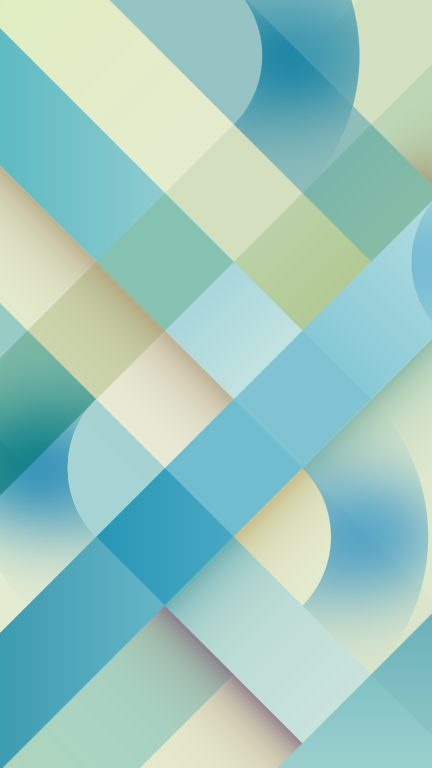
This background is drawn by a Shadertoy shader. Its source:

```glsl
float edge(float d) {
    return clamp(d / fwidth(d) + 0.5, 0.0, 1.0);
}

// Shadow cast onto the positive side of an edge
float shade(float d, float falloff) {
    return edge(d) * exp(-falloff * max(d, 0.0));
}

// Five colours along a strip, split at b = -2, -1, 0 and 1
vec3 strip(float b, vec3 c0, vec3 c1, vec3 c2, vec3 c3, vec3 c4) {
    vec3 c = mix(c0, c1, edge(b + 2.0));
    c = mix(c, c2, edge(b + 1.0));
    c = mix(c, c3, edge(b));
    return mix(c, c4, edge(b - 1.0));
}

// Glow inside a ring of radii 1 and 2, strongest on its horizontal axis
float ringGlow(vec2 q) {
    float r = length(q), t = q.x - q.y;
    float radial = 1.0 - 0.9 * (r - 1.3) * (r - 1.3);
    return exp(-0.9 * t * t) * radial * edge(r - 1.0) * edge(2.0 - r);
}

void mainImage(out vec4 fragColor, in vec2 fragCoord) {
    vec2 p = vec2(fragCoord.x, iResolution.y - fragCoord.y) / iResolution.x;
    // Diagonal grid: a grows down-right, b grows up-right
    float a = (p.x + p.y) * 3.142 - 2.604;
    float b = (p.x - p.y) * 3.142 + 0.204;
    vec3 cream = vec3(0.90, 0.925, 0.82);
    vec3 tan1 = vec3(0.62, 0.54, 0.39);

    // Upper left bands
    vec3 teal = mix(vec3(0.37, 0.73, 0.76), vec3(0.56, 0.80, 0.82), p.x * 2.6);
    vec3 ivory = mix(vec3(0.88, 0.93, 0.76), cream, clamp(p.x + p.y, 0.0, 1.0));
    vec3 col = strip(b, vec3(0.60, 0.80, 0.78), cream, teal, ivory, vec3(0.59, 0.77, 0.77));

    // Green strip
    vec3 green = mix(vec3(0.49, 0.73, 0.65), vec3(0.38, 0.64, 0.60), edge(-3.0 - b));
    col = mix(col, strip(b, green, vec3(0.80, 0.84, 0.68), vec3(0.52, 0.76, 0.70),
        vec3(0.83, 0.875, 0.75), vec3(0.56, 0.74, 0.73)), edge(a));

    // Upper ring
    vec2 q = vec2(a + 1.0, b - 1.0);
    col = mix(col, vec3(0.85, 0.90, 0.78) - 0.02 * edge(a), edge(b - 2.0) * edge(length(q) - 2.0));
    vec3 ringBlue = mix(vec3(0.13, 0.53, 0.65), vec3(0.25, 0.60, 0.69), edge(b - 2.0));
    col = mix(col, ringBlue, ringGlow(q) * edge(b - 1.0) * edge(a + 1.0));

    // Pale and olive strip
    vec3 paleBlue = mix(vec3(0.66, 0.84, 0.86), vec3(0.76, 0.89, 0.88), a - 1.0);
    vec3 olive = mix(vec3(0.73, 0.82, 0.66), vec3(0.70, 0.79, 0.58), a - 1.0);
    vec3 sage = mix(vec3(0.48, 0.71, 0.67), vec3(0.53, 0.74, 0.65), a - 1.0);
    sage = mix(sage, vec3(0.74, 0.84, 0.71), edge(b - 2.0));
    sage = mix(sage, tan1, 0.7 * shade(b - 2.0, 2.5) * smoothstep(1.1, 2.0, a));
    col = mix(col, strip(b, vec3(0.89, 0.92, 0.82), vec3(0.92, 0.925, 0.85),
        paleBlue, olive, sage), edge(a - 1.0));

    // Left disc and ring
    q = vec2(a - 2.0, b + 2.0);
    vec3 leftGlow = mix(vec3(0.08, 0.51, 0.54), vec3(0.23, 0.59, 0.73), edge(a - 1.0));
    col = mix(col, leftGlow, ringGlow(q) * edge(-2.0 - b));
    col = mix(col, vec3(0.65, 0.83, 0.83), edge(1.0 - length(q)) * edge(-2.0 - b));
    col = mix(col, tan1, 0.6 * shade(-1.0 - b, 3.3));

    // Blue strip with a soft disc at the right
    vec3 deep = mix(vec3(0.15, 0.59, 0.71), vec3(0.29, 0.66, 0.77), (p.x - 0.22) * 3.0);
    vec3 lowBlue = mix(vec3(0.24, 0.61, 0.69), vec3(0.40, 0.71, 0.78), p.x * 2.6);
    deep = mix(deep, lowBlue, edge(-3.0 - b));
    vec3 sky = mix(vec3(0.53, 0.79, 0.84), vec3(0.62, 0.83, 0.86), b);
    vec3 blue = strip(b, deep, vec3(0.44, 0.74, 0.81), vec3(0.50, 0.77, 0.83), sky, sky);
    q = vec2(a - 3.0, b - 2.0);
    blue = mix(blue, vec3(0.40, 0.70, 0.81), 0.7 * edge(1.0 - length(q)) * exp(-pow(q.x - q.y, 2.0)));
    col = mix(col, blue, edge(a - 2.0));

    // Lower right ring on cream
    q = vec2(a - 3.0, b + 2.0);
    float outside = edge(length(q) - 1.0);
    vec3 lower = mix(cream, vec3(0.86, 0.90, 0.80), outside);
    lower = mix(lower, mix(vec3(0.74, 0.69, 0.45), vec3(0.45, 0.66, 0.60), outside),
        0.75 * shade(a - 3.0, 3.5));
    lower = mix(lower, vec3(0.35, 0.65, 0.77), ringGlow(q));
    lower += 0.012 * edge(b + 1.0);

    // Pale falling band
    vec3 mist = mix(vec3(0.71, 0.85, 0.82), vec3(0.75, 0.87, 0.84), a - 3.0);
    mist = mix(mist, vec3(0.35, 0.63, 0.66), 0.75 * shade(a - 3.0, 4.0));
    lower = mix(lower, mist, edge(-2.0 - b));

    // Bottom left bands under a violet shadow
    vec3 bottom = mix(vec3(0.66, 0.83, 0.77), vec3(0.91, 0.92, 0.81), edge(a - 4.0));
    bottom = mix(bottom, vec3(0.72, 0.84, 0.70), 0.6 * smoothstep(-4.0, -6.0, b) * edge(4.0 - a));
    bottom = mix(bottom, tan1, 0.45 * shade(-3.0 - b, 2.5));
    bottom = mix(bottom, vec3(0.47, 0.38, 0.54), 0.65 * shade(-3.0 - b, 6.0));
    lower = mix(lower, bottom, edge(-3.0 - b));

    // Bottom right corner
    vec3 corner = mix(vec3(0.45, 0.73, 0.76), vec3(0.60, 0.81, 0.80), (p.y - 1.45) * 3.2);
    corner -= 0.025 * edge(b + 2.0);
    lower = mix(lower, corner, edge(a - 5.0));
    col = mix(col, lower, edge(a - 3.0));

    fragColor = vec4(clamp(col, 0.0, 1.0), 1.0);
}
```
